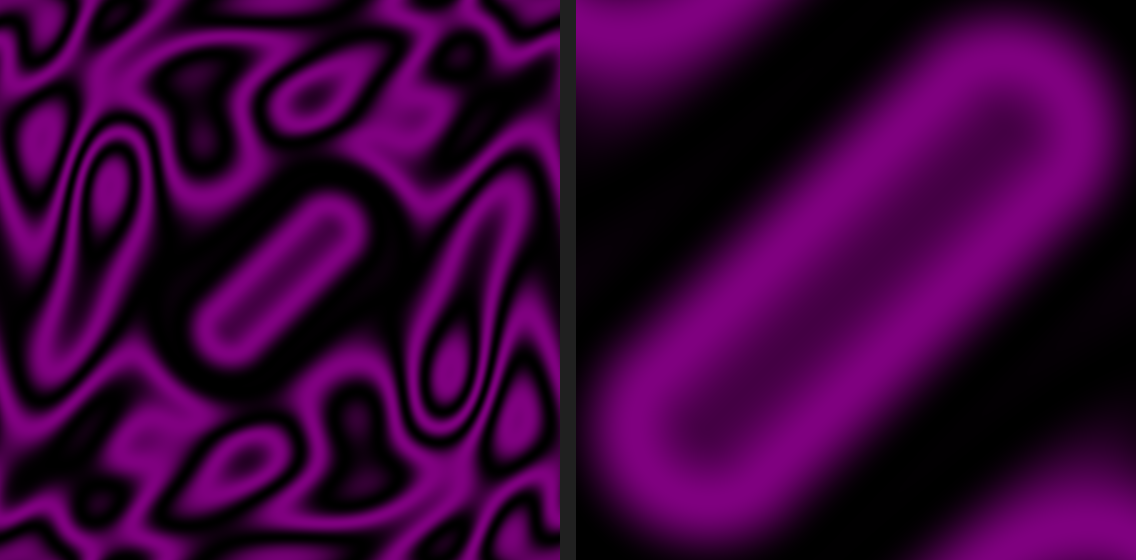
Left: the whole. Right: its middle third, enlarged.
A Shadertoy shader for this background:

```glsl
// Tiling purple plasma: soft black and violet bands flowing along the diagonal around a capsule.

const float TAU = 6.2831853;
const vec3  VIOLET = vec3(0.5, 0.0, 0.5);   // brightest band colour
const int   MAX_WAVE = 6;                   // highest whole number of repeats per side
const float SPREAD_ACROSS = 3.2;            // wave spectrum width across the diagonal
const float SPREAD_ALONG = 1.9;             // wave spectrum width along the diagonal
const float PHASE_SWING = 3.6;              // rms phase in radians, sets the band count
const float PHASE_MEAN = 1.1;
const float CENTRE_ZOOM = 0.04;             // enlarges the middle, tightens the borders
const float BEND = 0.015;                   // sways the flow direction
const uint  SEED = 23u;

const vec2  CAPSULE_AXIS = vec2(0.088);     // from the middle to one end
const float CAPSULE_RIM = 0.12;             // distance from the axis to the dark rim
const float CAPSULE_SWING = 2.6;
const vec2  CAPSULE_FADE = vec2(0.09, 0.20);

// Integer hash of a wave vector, from -1 to 1
float hashSigned(ivec2 cell) {
    uvec2 c = uvec2(cell + 64);
    uint h = c.x * 1597u + c.y * 51749u + SEED * 7919u;
    h = (h ^ (h >> 15)) * 73939u;
    h = (h ^ (h >> 13)) * 83477u;
    h ^= h >> 16;
    return float(h & 65535u) / 32767.5 - 1.0;
}

// Random sum of whole-number waves, scaled to unit rms; even about the middle
float waveField(vec2 q) {
    float sum = 0.0;
    float power = 0.0;
    for (int kx = 0; kx <= MAX_WAVE; kx++) {
        for (int ky = -MAX_WAVE; ky <= MAX_WAVE; ky++) {
            if (kx == 0 && ky <= 0) continue;
            vec2 k = vec2(kx, ky);
            vec2 s = vec2(k.x - k.y, k.x + k.y) * sqrt(0.5)
                   / vec2(SPREAD_ACROSS, SPREAD_ALONG);
            float amp = hashSigned(ivec2(kx, ky)) * exp(-0.5 * dot(s, s));
            sum += amp * cos(TAU * dot(k, q));
            power += 0.5 * amp * amp;
        }
    }
    return sum * inversesqrt(power);
}

// Distance to the segment from -axis to axis
float segmentDistance(vec2 q, vec2 axis) {
    float t = clamp(dot(q, axis) / dot(axis, axis), -1.0, 1.0);
    return length(q - axis * t);
}

void mainImage(out vec4 fragColor, in vec2 fragCoord) {
    vec2 q = fragCoord / iResolution.xy - 0.5;

    // Flowing bands
    vec2 warped = q - CENTRE_ZOOM * sin(TAU * q) + BEND * sin(TAU * q.yx);
    float phase = PHASE_MEAN + PHASE_SWING * waveField(warped);

    // Central capsule, blended into the flow
    float d = segmentDistance(q, CAPSULE_AXIS);
    float capsule = PHASE_MEAN - CAPSULE_SWING * cos(0.5 * TAU * d / CAPSULE_RIM);
    phase = mix(capsule, phase, smoothstep(CAPSULE_FADE.x, CAPSULE_FADE.y, d));

    fragColor = vec4(VIOLET * (0.5 + 0.5 * cos(phase)), 1.0);
}
```
